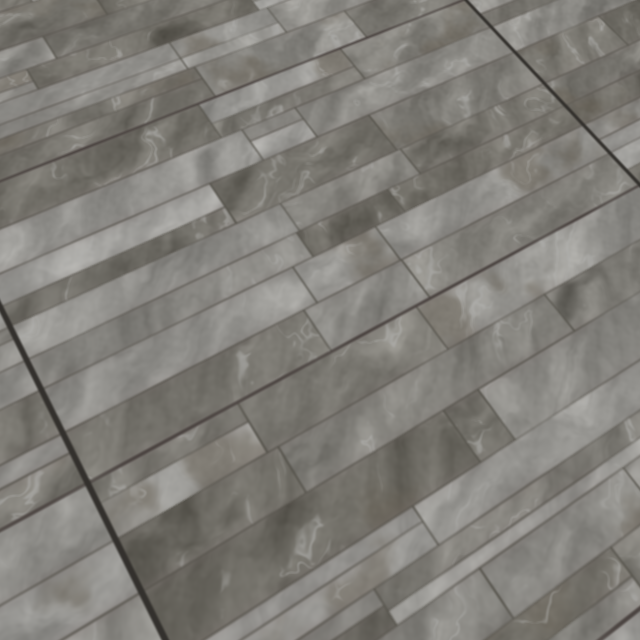
Give the GLSL for this texture, as a Shadertoy shader.

```glsl
// Perspective: tile corners (0..1) to canvas, as a homography
const mat3 TILE_TO_CANVAS = mat3(1.1868, 0.6962, 0.3238,
                                 -0.2324, 0.5616, 0.1775,
                                 0.137, 0.245, 1.0);
const vec2 TILE_SIZE = vec2(2.0, 1.0);
const int ROWS = 7;
const float ROW_EDGES[8] = float[8](0.0, 0.155, 0.297, 0.398, 0.516, 0.69, 0.835, 1.0);
const int PIECES = 3;               // pieces along each row
const float JOINT_JITTER = 0.85;
const float SPLIT_CHANCE = 0.24;    // share of pieces cut into two strips
const vec2 SEAM_HALF = vec2(0.0075, 0.0048);
const float JOINT_HALF = 0.0032;
const float SOFT = 0.003;           // line edge softness
const float BLUR = 0.004;           // sampling footprint
const float STREAK_GAIN = 0.30;
const vec3 DARK = vec3(0.425, 0.415, 0.385);
const vec3 LIGHT = vec3(0.615, 0.612, 0.598);
const vec3 BROWN = vec3(0.39, 0.365, 0.32);
const vec3 WISP = vec3(0.69, 0.69, 0.68);
const vec3 ROSE = vec3(0.49, 0.45, 0.445);
const vec3 JOINT = vec3(0.34, 0.33, 0.30);
const vec3 GROUT = vec3(0.20, 0.19, 0.175);
const vec3 ROW_GROUT = vec3(0.29, 0.26, 0.25);

float hash(vec2 p) {
    vec3 q = fract(p.xyx * 0.1031);
    q += dot(q, q.yzx + 33.33);
    return fract((q.x + q.y) * q.z);
}

float noise(vec2 p) {
    vec2 i = floor(p), f = fract(p);
    f = f * f * (3.0 - 2.0 * f);
    return mix(mix(hash(i), hash(i + vec2(1, 0)), f.x),
               mix(hash(i + vec2(0, 1)), hash(i + vec2(1, 1)), f.x), f.y);
}

float fbm(vec2 p) {
    float sum = 0.0, gain = 0.5;
    for (int i = 0; i < 4; i++) {
        sum += gain * noise(p);
        p = mat2(1.6, 1.2, -1.2, 1.6) * p + 7.3;
        gain *= 0.5;
    }
    return sum / 0.9375;
}

float line(float d, float halfWidth) {
    return 1.0 - smoothstep(halfWidth - SOFT, halfWidth + SOFT, d);
}

// Stone of one piece: base tone, slanted streaks, brown stains, pale wisps
vec3 stone(vec2 p, vec2 seed) {
    float tone = hash(seed + 11.0);
    float angle = mix(0.25, 1.0, hash(seed + 23.0));
    vec2 dir = vec2(cos(angle), sin(angle));
    vec2 s = vec2(dot(p, dir), dot(p, vec2(-dir.y, dir.x)));
    s += 19.0 * vec2(hash(seed + 5.0), hash(seed + 8.0));
    float warp = fbm(s * 5.0);
    float streak = fbm(s * vec2(5.0, 13.0) + 2.0 * warp);
    float ridge = 1.0 - abs(2.0 * fbm(s * vec2(4.0, 9.0) + 3.0 * warp + 31.0) - 1.0);

    vec3 color = mix(DARK, LIGHT, smoothstep(-0.1, 0.9, tone));
    color += STREAK_GAIN * (streak - 0.5) + 0.10 * (warp - 0.5);
    float stain = smoothstep(0.52, 0.75, warp) * step(0.6, hash(seed + 41.0));
    color = mix(color, BROWN, 0.55 * stain);
    float wisp = smoothstep(0.93, 1.0, ridge) * smoothstep(0.48, 0.7, streak);
    color = mix(color, WISP, 0.6 * wisp);
    return color + 0.025 * (noise(p * 70.0) - 0.5);
}

vec3 floorColor(vec2 canvas) {
    vec3 q = inverse(TILE_TO_CANVAS) * vec3(canvas, 1.0);
    vec2 uv = q.xy / q.z;
    vec2 tile = floor(uv), f = uv - tile;
    vec2 tileSeed = tile * vec2(31.0, 57.0) + 200.0;

    // Row within the tile
    int row = 0;
    for (int i = 1; i < ROWS; i++) row += int(f.y > ROW_EDGES[i]);
    float low = ROW_EDGES[row], high = ROW_EDGES[row + 1];
    vec2 seed = tileSeed + vec2(float(row), 0.0);

    // Piece within the row
    float left = 0.0, right = 1.0, piece = 0.0;
    for (int i = 1; i < PIECES; i++) {
        float shift = JOINT_JITTER * (hash(seed + vec2(0.0, float(i) * 13.0)) - 0.5);
        float joint = (float(i) + shift) / float(PIECES);
        if (f.x > joint) { left = joint; piece += 1.0; }
        else right = min(right, joint);
    }
    seed.y += 7.0 * piece;

    // Some pieces are cut lengthwise
    if (hash(seed + 3.0) < SPLIT_CHANCE) {
        float cut = mix(low, high, mix(0.35, 0.65, hash(seed + 4.0)));
        if (f.y > cut) { low = cut; seed.y += 29.0; }
        else high = cut;
    }

    vec3 color = stone(uv * TILE_SIZE, seed);

    // Rosy rims and thin joints
    float rowDist = min(f.y - low, high - f.y);
    float endDist = min(f.x - left, right - f.x) * TILE_SIZE.x;
    float wear = noise(uv * vec2(14.0, 9.0));
    color = mix(color, ROSE, 0.45 * exp(-rowDist / 0.012) * wear);
    color = mix(color, JOINT, line(rowDist, JOINT_HALF) * mix(0.25, 0.75, wear));
    color = mix(color, JOINT, line(endDist, JOINT_HALF) * mix(0.5, 1.0, wear));

    // Seams between tiles
    vec2 seamDist = min(f, 1.0 - f) * TILE_SIZE;
    color = mix(color, ROW_GROUT, line(seamDist.y, SEAM_HALF.y) * mix(0.65, 1.0, wear));
    return mix(color, GROUT, line(seamDist.x, SEAM_HALF.x));
}

void mainImage(out vec4 fragColor, in vec2 fragCoord) {
    vec2 p = fragCoord / iResolution.xy;
    vec2 spread = max(vec2(BLUR), 1.0 / iResolution.xy) / 3.0;
    vec3 sum = vec3(0.0);
    for (int i = 0; i < 9; i++)
        sum += floorColor(p + spread * (vec2(i % 3, i / 3) - 1.0));
    fragColor = vec4(sum / 9.0, 1.0);
}
```
